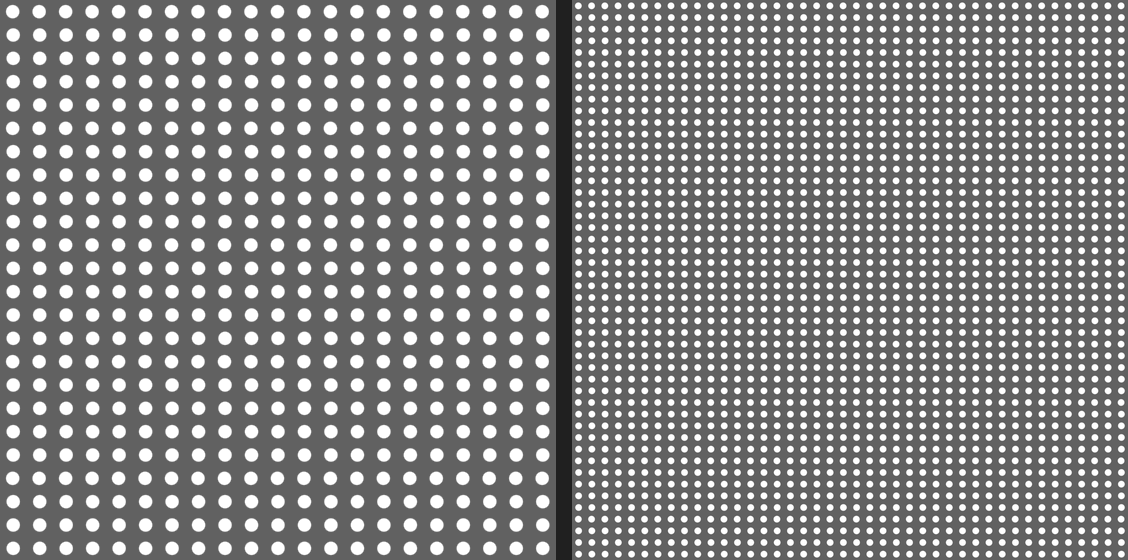
Left, the tile; right, the same tile 2 across and 2 down.
Reproduce this pattern procedurally as a WebGL 2 fragment shader.

```glsl
#version 300 es
precision highp float;

uniform vec2 u_resolution;
out vec4 outColor;

const vec2 GRID = vec2(21.0, 24.0);

// Every fifth row sits slightly to the left
float rowShift(float row) {
    return mod(row, 5.0) == 3.0 ? -0.021 : 0.0;
}

void main() {
    vec2 uv = gl_FragCoord.xy / u_resolution;
    vec2 cell = uv * GRID;
    cell.x -= rowShift(floor(cell.y));

    // Distance to the dot edge, in canvas heights
    vec2 cellSize = vec2(u_resolution.x / u_resolution.y, 1.0) / GRID;
    vec2 offset = (fract(cell) - 0.5) * cellSize;
    float edge = length(offset) - 0.01198;

    // Antialiased white dots on grey
    float softness = 1.25 / u_resolution.y;
    float dot_ = clamp(0.5 - edge / softness, 0.0, 1.0);
    vec3 grey = vec3(0.38);
    vec3 white = vec3(1.0);
    outColor = vec4(mix(grey, white, dot_), 1.0);
}
```
